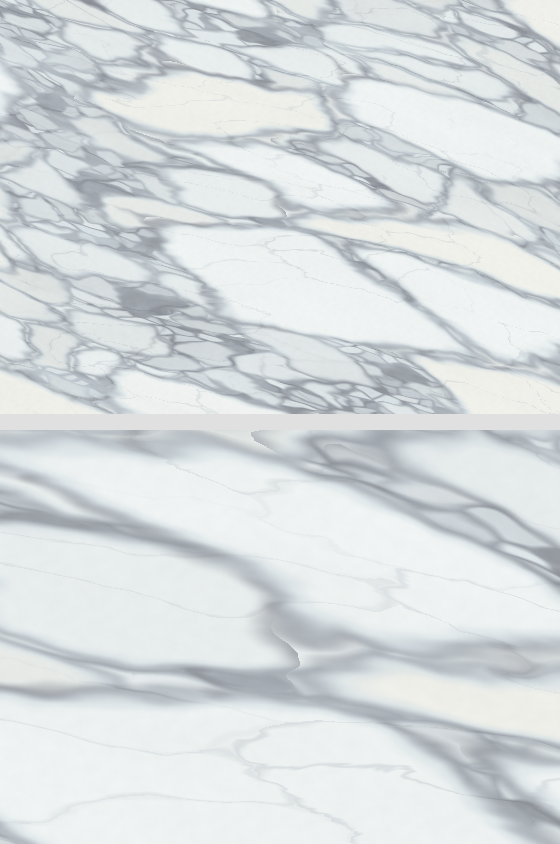
Top, the full canvas; bottom, a detail of the centre.
Write a Shadertoy shader that draws this texture.

```glsl
// Brecciated white marble: slanted pale clasts of many sizes in a veined grey matrix.
#define TILT 0.20
#define CELLS vec2(1.9, 5.6)
#define LEVELS 4
#define REFINE 2.1
#define WARP 0.17
#define KEEP 0.47
#define GAP 0.045
#define WHITE vec3(0.935, 0.950, 0.948)
#define CREAM vec3(0.938, 0.940, 0.915)
#define PALE vec3(0.845, 0.882, 0.897)
#define ASH vec3(0.745, 0.782, 0.805)
#define SLATE vec3(0.520, 0.530, 0.562)

vec2 hash2(vec2 p) {
    vec3 h = fract(p.xyx * vec3(0.1031, 0.1030, 0.0973));
    h += dot(h, h.yzx + 33.33);
    return fract((h.xx + h.yz) * h.zy);
}

// Layered sines, each octave bent and turned, about -1 to 1
float waves(vec2 p) {
    float sum = 0.0, amp = 0.5;
    for (int i = 0; i < 5; i++) {
        sum += amp * sin(p.x + 1.6 * sin(p.y * 0.8)) * cos(p.y + sin(p.x * 0.7));
        p = mat2(1.6, 1.2, -1.2, 1.6) * p + 3.1;
        amp *= 0.58;
    }
    return sum;
}

float smoothMin(float a, float b, float k) {
    float h = max(k - abs(a - b), 0.0) / k;
    return min(a, b) - 0.25 * k * h * h;
}

// Cellular noise: x = rounded distance to the cell border, yz = cell hash
vec3 cells(vec2 p) {
    vec2 base = floor(p), f = p - base, nearest = vec2(0.0), home = vec2(0.0);
    float best = 9.0;
    for (int j = -1; j <= 1; j++)
    for (int i = -1; i <= 1; i++) {
        vec2 g = vec2(i, j), r = g + hash2(base + g) - f;
        if (dot(r, r) < best) { best = dot(r, r); nearest = r; home = g; }
    }
    float border = 1.0;
    for (int j = -2; j <= 2; j++)
    for (int i = -2; i <= 2; i++) {
        vec2 g = home + vec2(i, j), r = g + hash2(base + g) - f, d = r - nearest;
        if (dot(d, d) > 0.0001)
            border = smoothMin(border, dot(0.5 * (nearest + r), normalize(d)), 0.10);
    }
    return vec3(border, hash2(base + home + 71.0));
}

void mainImage(out vec4 fragColor, in vec2 fragCoord) {
    vec2 uv = fragCoord / iResolution.y;

    // Tilted, stretched and folded bedding
    float c = cos(TILT), s = sin(TILT);
    vec2 bed = vec2(c * uv.x - s * uv.y, s * uv.x + c * uv.y);
    bed.y += 0.025 * sin(bed.x * 4.1 + 1.0) + 0.018 * sin(bed.x * 2.3 + bed.y * 5.0);
    vec2 q = bed * CELLS;
    q.x += 0.45 * q.y;
    q += WARP * vec2(waves(q * 2.0), waves(q * 2.0 + 19.0));

    // Matrix: cloudy grey with streaks
    float cloud = waves(q * 3.1 + 7.0);
    float streak = waves(q * vec2(7.0, 13.0) + 31.0);
    float tone = clamp(0.56 + 0.50 * cloud + 0.28 * streak, 0.0, 1.0);
    vec3 color = mix(SLATE, ASH, tone);

    // Dark seams threading the matrix
    vec3 seam = cells(q * vec2(2.2, 3.0) + 0.12 * streak + 53.0);
    float seamWidth = 0.035 + 0.05 * seam.z;
    color = mix(color, SLATE, 0.55 * (1.0 - smoothstep(0.0, seamWidth, abs(seam.x))));

    // Clasts, coarse to fine; smaller ones only fill the space left over
    float room = 1.0, scale = 1.0;
    for (int k = 0; k < LEVELS; k++) {
        float level = float(k);
        vec3 cell = cells(q * scale + 17.3 * level + 4.0);
        float gap = (GAP + 0.012 * level) * (1.0 + 0.7 * waves(q * 2.6 + 5.0 * level));
        bool kept = cell.y < KEEP + 0.06 * level;
        float depth = kept ? cell.x - gap : -cell.x - gap;
        float edge = 0.030 + 0.025 * level;
        float solid = smoothstep(-edge, edge, depth);

        // Small clasts are bluer and more translucent
        vec3 body = mix(WHITE, CREAM, smoothstep(0.45, 0.8, cell.z));
        body = mix(body, PALE, clamp(0.27 * level * (0.4 + cell.z), 0.0, 1.0));
        body = mix(PALE, body, smoothstep(0.0, 0.07 + 0.03 * level, depth));
        float opacity = 1.0 - 0.16 * level * fract(cell.z * 7.0);

        // Faint hairline fractures
        float crack = 1.0 - smoothstep(0.0, 0.035, abs(seam.x));
        body = mix(body, ASH, 0.40 * crack * smoothstep(0.45, 0.9, seam.y));

        color = mix(color, body, room * solid * opacity);
        room *= smoothstep(0.0, 0.07, -depth);
        scale *= REFINE;
    }

    // Soft clouding and fine mineral grain
    color += 0.010 * waves(q * 4.0 + 43.0) + 0.008 * waves(uv * 190.0);
    fragColor = vec4(clamp(color, 0.0, 1.0), 1.0);
}
```
